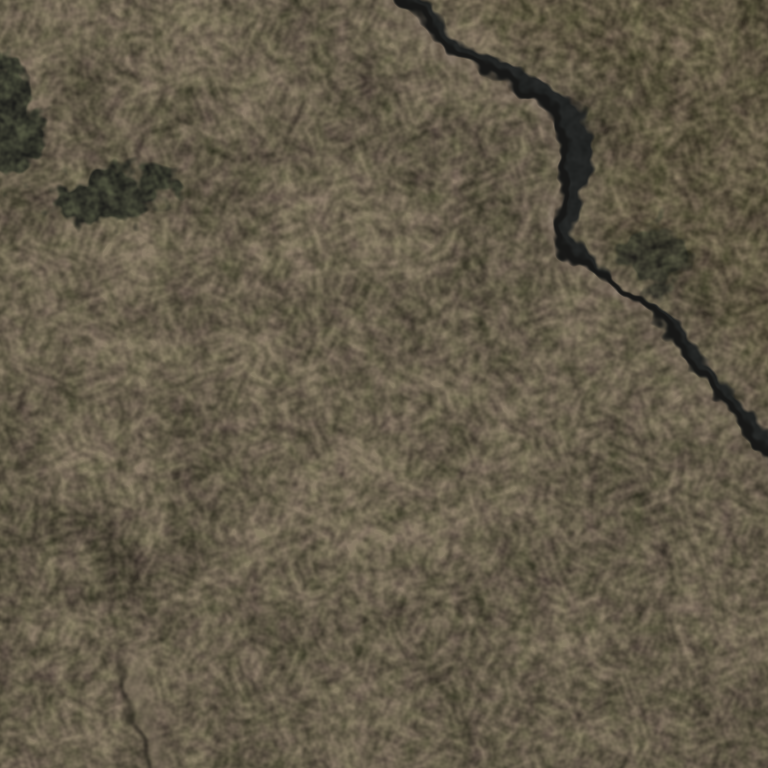
This texture is drawn by a WebGL 1 fragment shader. Its source:

```glsl
precision highp float;
uniform vec2 u_resolution;

#define STRAND_FREQ vec2(48.0, 112.0)
#define STRAND_GAIN 0.78
#define PATCH_GAIN 0.4
#define CRACK_WIDTH 0.012
#define EDGE_SOFT 0.003
#define GROUND vec3(0.388, 0.355, 0.287)
#define TONE_STEP vec3(0.21, 0.19, 0.16)
#define LIP vec3(0.47, 0.415, 0.36)
#define SHADOW vec3(0.135, 0.142, 0.138)
#define CORE vec3(0.085, 0.085, 0.08)
#define SHRUB vec3(0.185, 0.195, 0.155)

vec2 gradientAt(vec2 cell) {
  float h = fract(sin(dot(cell, vec2(127.1, 311.7))) * 43758.545);
  float angle = 6.2832 * h;
  return vec2(cos(angle), sin(angle));
}

float noise(vec2 p) {
  vec2 i = floor(p), f = p - i;
  vec2 u = f * f * f * (f * (f * 6.0 - 15.0) + 10.0);
  vec2 e = vec2(0.0, 1.0);
  float low = mix(dot(gradientAt(i), f), dot(gradientAt(i + e.yx), f - e.yx), u.x);
  float high = mix(dot(gradientAt(i + e.xy), f - e.xy), dot(gradientAt(i + e.yy), f - e.yy), u.x);
  return mix(low, high, u.y);
}

vec2 rotate(vec2 p, float a) {
  float c = cos(a), s = sin(a);
  return vec2(c * p.x + s * p.y, c * p.y - s * p.x);
}

float bump(float x, float center, float width) {
  float k = (x - center) / width;
  return exp(-k * k);
}

// Short strands whose main direction drifts from place to place
float strands(vec2 p) {
  float sum = 0.0, power = 0.0;
  for (int i = 0; i < 4; i++) {
    float k = float(i);
    float weight = exp(5.0 * noise(p * 19.0 + k * 17.3));
    vec2 q = rotate(p, 0.35 + k * 0.785) * STRAND_FREQ;
    sum += weight * noise(q + k * 31.7);
    power += weight * weight;
  }
  return sum * inversesqrt(power);
}

// Horizontal position of the crack at a depth below the top edge
float crackX(float depth) {
  return 0.53 + 0.803 * depth + 0.08 * bump(depth, 0.15, 0.07)
       - 0.045 * bump(depth, 0.32, 0.05);
}

float shrub(vec2 p, vec2 center, vec2 radius, float tilt) {
  float r = length(rotate(p - center, tilt) / radius);
  r += 0.7 * noise(p * 32.0) + 0.45 * noise(p * 75.0);
  return 1.0 - smoothstep(0.75, 1.1, r);
}

void main() {
  vec2 p = gl_FragCoord.xy / u_resolution;
  float soft = EDGE_SOFT + 0.5 / u_resolution.y;

  // Signed distance to the crack, positive on its shaded side
  float depth = 1.0 - p.y;
  float slope = (crackX(depth + 0.005) - crackX(depth - 0.005)) / 0.01;
  float d = (p.x - crackX(depth)) * inversesqrt(1.0 + slope * slope);
  d += 0.014 * noise(p * 28.0) + 0.008 * noise(p * 70.0);

  // Ground tone: strands, fine grain and broad patches
  float grain = STRAND_GAIN * strands(p) + 0.35 * noise(p * 55.0) + 0.3 * noise(p * 165.0);
  float patches = noise(p * 6.0 + 3.7) + 0.85 * noise(p * 14.0) + 0.75 * noise(p * 28.0 + 9.1);
  float tone = grain + PATCH_GAIN * patches;
  tone -= 0.14 * smoothstep(0.0, 0.05, d);
  tone += 0.12 * bump(length(p - vec2(0.4, 0.6)), 0.0, 0.35);

  // Dim, worn areas in the lower left
  float worn = bump(length((p - vec2(0.16, 0.27)) / vec2(0.13, 0.1)), 0.0, 0.8);
  tone -= worn * (0.28 + 0.6 * noise(p * 17.0));
  vec3 color = GROUND + TONE_STEP * clamp(tone, -0.85, 0.7);
  float hue = noise(p * 34.0 + 5.3) + 0.6 * noise(p * 80.0);
  color += hue * vec3(0.018, -0.004, 0.022) - vec3(0.0, 0.0, 0.012) * smoothstep(0.0, 0.1, d);

  // Small ledge: dark line with a pale bank
  float ledge = p.x - 0.163 - 0.035 * (1.0 - smoothstep(0.0, 0.1, p.y)) + 0.015 * noise(p * 30.0);
  float ledgeFade = 1.0 - smoothstep(0.12, 0.17, p.y);
  color = mix(color, LIP, 0.45 * ledgeFade * bump(ledge, 0.015, 0.013));
  color *= 1.0 - 0.4 * ledgeFade * bump(ledge, -0.004, 0.005);

  // Shrubs
  float cover = shrub(p, vec2(0.012, 0.845), vec2(0.045, 0.08), 0.1);
  cover = max(cover, shrub(p, vec2(0.145, 0.747), vec2(0.08, 0.038), 0.25));
  cover = max(cover, 0.75 * shrub(p, vec2(0.855, 0.665), vec2(0.045, 0.045), 0.0));
  vec3 leaves = SHRUB + vec3(0.17, 0.18, 0.12) * (grain + 0.5 * noise(p * 38.0 + 2.0));
  color = mix(color, leaves, 0.9 * cover);

  // Crack: pale lip, slate shadow and black core
  float lip = smoothstep(-0.035, -0.012, d) * (1.0 - smoothstep(-0.01, 0.0, d));
  color = mix(color, LIP + 0.12 * grain, lip * clamp(0.5 + 1.2 * noise(p * 20.0), 0.0, 0.8));
  float reach = CRACK_WIDTH + 0.018 * bump(depth, 0.2, 0.075) - 0.013 * bump(depth, 0.375, 0.03);
  float inside = smoothstep(-0.009 - soft, -0.009 + soft, d);
  float shade = inside * (1.0 - smoothstep(reach - soft, reach + soft, d));
  color = mix(color, SHADOW + 0.04 * grain, shade);
  float core = inside * (1.0 - smoothstep(-0.002, 0.005, d));
  color = mix(color, CORE, 0.9 * core);

  gl_FragColor = vec4(color, 1.0);
}
```
